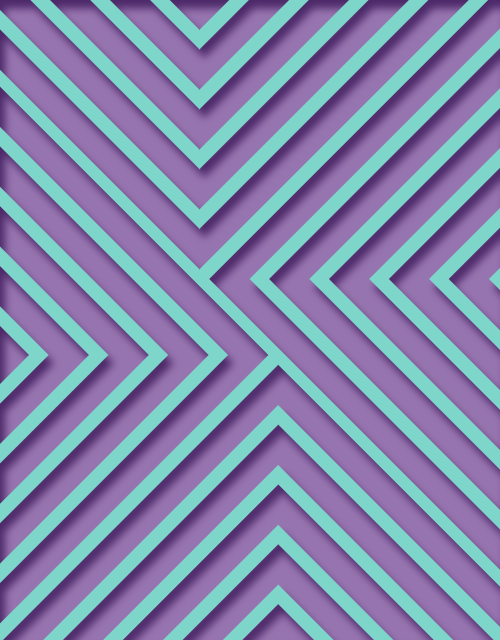
A WebGL 2 fragment shader for this pattern:

```glsl
#version 300 es
precision highp float;
// Raised mint chevrons around a diagonal bar on a purple ground.
// One folded stripe field, turned half a circle across the bar, gives every
// band; a Gaussian-weighted sum of the shifted field gives the soft shadow.

uniform vec2 u_resolution;
out vec4 fragColor;

// Signed distance to the bands; the canvas height is one unit.
float bandDistance(vec2 p) {
    vec2 q = p - vec2(0.3732, 0.5047);
    if (q.x + q.y < 0.0) q = -q;              // half-turn symmetry
    vec2 c = q - vec2(-0.0615, 0.0594);       // shared corner of the chevrons
    float s = (c.x > 0.0 && c.y > 0.0) ? c.x - c.y : c.x + c.y;
    float period = 0.0935;
    float fold = abs(mod(s + 0.5 * period, period) - 0.5 * period);
    return (fold - 0.0153) * 0.70711;
}

// Distance to the frame that surrounds the canvas.
float frameDistance(vec2 p, float aspect) {
    vec2 inset = min(p, vec2(aspect, 1.0) - p);
    return min(inset.x, inset.y);
}

// Blurred coverage of the bands and the frame.
float shadow(vec2 p, float aspect) {
    float sum = 0.0, total = 0.0;
    for (int j = -3; j <= 3; j++) {
        for (int i = -3; i <= 3; i++) {
            vec2 o = vec2(i, j);
            float weight = exp(-dot(o, o) * 0.22);
            vec2 s = p + o * 0.0042;
            float d = min(bandDistance(s), frameDistance(s, aspect));
            sum += weight * smoothstep(0.003, -0.003, d);
            total += weight;
        }
    }
    return sum / total;
}

void main() {
    vec2 p = gl_FragCoord.xy / u_resolution.y;
    float aspect = u_resolution.x / u_resolution.y;

    // Ground, darkened by light from the upper left
    float shade = shadow(p + vec2(-0.0078, 0.013), aspect);
    vec3 color = mix(vec3(0.59, 0.455, 0.685), vec3(0.30, 0.16, 0.41), shade);

    // Flat bands with edges one pixel wide
    float band = clamp(0.5 - bandDistance(p) * u_resolution.y, 0.0, 1.0);
    color = mix(color, vec3(0.49, 0.84, 0.79), band);

    fragColor = vec4(color, 1.0);
}
```
